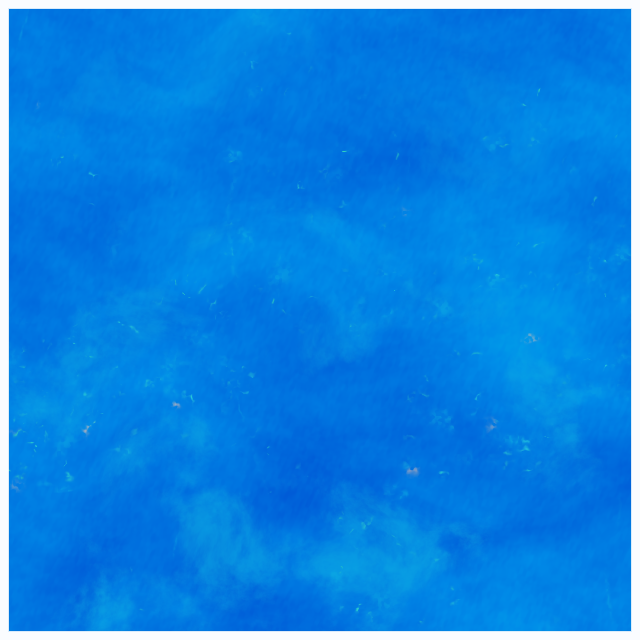
Reproduce this texture procedurally as a WebGL 2 fragment shader.

```glsl
#version 300 es
precision highp float;
// Mottled azure water inside a thin white frame. Layered soft cellular noise
// makes the flattened clouds; jittered grids scatter ragged cyan glints, faint
// threads and a few warm sparks, denser toward the bottom.

#define FRAME_WIDTH 0.0137
#define CLOUD_SCALE vec2(3.0, 5.0)
#define CLOUD_CONTRAST 0.128
#define GLOW_STRENGTH 0.6
#define GLINT_DENSITY 0.34
#define SPARK_DENSITY 0.13
#define GRAIN 0.03
#define BASE_BLUE vec3(0.0, 0.488, 0.888)
#define GLOW_CYAN vec3(0.05, 0.69, 0.89)
#define GLINT_CYAN vec3(0.14, 0.78, 0.88)
#define SPARK_WARM vec3(1.0, 0.77, 0.68)
#define FRAME_WHITE vec3(0.98, 0.99, 1.0)

uniform vec2 u_resolution;
out vec4 fragColor;

vec3 hash3(vec2 p) {
  vec3 q = fract(p.xyx * vec3(0.1031, 0.1030, 0.0973));
  q += dot(q, q.yxz + 33.33);
  return fract((q.xxy + q.yzz) * q.zyx);
}

// Smooth cellular noise: random levels blended around jittered points.
float cellNoise(vec2 p) {
  vec2 cell = floor(p);
  vec2 sum = vec2(0.0);
  for (int j = -1; j <= 1; j++) {
    for (int i = -1; i <= 1; i++) {
      vec2 id = cell + vec2(i, j);
      vec3 h = hash3(id + 71.0);
      vec2 d = id + 0.15 + 0.7 * h.xy - p;
      float weight = exp(-5.0 * dot(d, d));
      sum += weight * vec2(h.z, 1.0);
    }
  }
  return sum.x / sum.y;
}

// Centred sum of octaves, each turned a little to hide the grid.
float clouds(vec2 p) {
  float total = 0.0, amp = 1.0;
  for (int i = 0; i < 6; i++) {
    total += amp * (cellNoise(p) - 0.5);
    p = mat2(0.95, 0.31, -0.31, 0.95) * p * 2.0 + 17.3;
    amp *= 0.62;
  }
  return total;
}

// Scattered bent strokes; size is half length and half width on the canvas.
float strokes(vec2 p, float cells, float density, vec2 size, float angle, float spread) {
  vec2 grid = p * cells;
  float mask = 0.0;
  for (int j = -1; j <= 1; j++) {
    for (int i = -1; i <= 1; i++) {
      vec2 id = floor(grid) + vec2(i, j);
      vec3 place = hash3(id + cells * 3.0);
      vec3 look = hash3(id + cells * 7.0 + 40.0);
      float turn = angle + (look.x - 0.5) * spread;
      vec2 q = (grid - id - 0.2 - 0.6 * place.xy) / cells;
      q = mat2(cos(turn), -sin(turn), sin(turn), cos(turn)) * q;
      q /= size * mix(0.5, 1.4, look.y);
      q.y += (look.z - 0.5) * q.x * q.x;
      float present = smoothstep(0.0, 0.08, density - place.z);
      mask = max(mask, present * mix(0.15, 1.0, look.z * look.z) * exp(-dot(q, q)));
    }
  }
  return mask;
}

void main() {
  vec2 uv = gl_FragCoord.xy / u_resolution;
  float pixel = 1.0 / min(u_resolution.x, u_resolution.y);
  float depth = 1.0 - smoothstep(0.15, 1.0, uv.y);

  // Cloudy body with fine slanted grain
  vec2 warp = 0.07 * vec2(cellNoise(uv * 6.0 + 9.0), cellNoise(uv * 6.0 + 31.0));
  vec2 p = uv + warp;
  float tone = clouds(p * CLOUD_SCALE + 3.0);
  vec2 slanted = mat2(0.92, 0.39, -0.39, 0.92) * uv;
  float fine = cellNoise(slanted * vec2(190.0, 90.0)) - 0.5;
  float lift = tone * CLOUD_CONTRAST + fine * GRAIN;
  vec3 color = BASE_BLUE + lift * vec3(0.0, 1.0, 0.35);
  color.b = min(color.b, 0.91);

  // Soft cyan glows
  float haze = cellNoise(p * vec2(6.0, 8.0) + 52.0) + 0.3 * clouds(p * 16.0);
  float glow = smoothstep(0.66, 1.1, haze) * mix(0.25, 1.0, depth);
  color = mix(color, GLOW_CYAN, glow * GLOW_STRENGTH);

  // Glints in loose clusters, crumpled and broken by noise
  vec2 crumple = vec2(cellNoise(uv * 110.0), cellNoise(uv * 110.0 + 57.0)) - 0.5;
  vec2 bent = uv + 0.014 * crumple;
  float ragged = smoothstep(0.2, 0.75, cellNoise(uv * 200.0 + 5.0));
  float cluster = smoothstep(0.35, 0.75, cellNoise(uv * 8.0 + 12.0));
  float density = GLINT_DENSITY * cluster * mix(0.35, 1.0, depth);
  float soft = strokes(bent, 24.0, density * 1.5, vec2(0.016, 0.009), 0.35, 2.0);
  float sharp = strokes(bent, 46.0, density, vec2(0.0055, 0.0026), 0.25, 2.0);
  color = mix(color, GLOW_CYAN, 0.5 * soft * (0.4 + 0.8 * ragged));
  vec3 glint = mix(GLINT_CYAN, vec3(0.2, 0.83, 0.7), cellNoise(uv * 24.0));
  color = mix(color, glint, clamp(1.1 * sharp * ragged, 0.0, 1.0));

  // Faint upright threads and rare warm sparks
  float thread = strokes(uv + 0.004 * crumple, 9.0, 0.25, vec2(0.035, 0.003), 1.6, 0.7);
  color = mix(color, GLOW_CYAN, 0.3 * thread * (0.3 + ragged));
  float spark = strokes(bent, 10.0, SPARK_DENSITY * (0.4 + depth), vec2(0.007, 0.005), 0.2, 1.5);
  color = mix(color, SPARK_WARM, clamp(1.5 * spark * ragged, 0.0, 1.0));

  // White frame
  vec2 margin = min(uv, 1.0 - uv);
  float edge = min(margin.x, margin.y) - FRAME_WIDTH;
  float inside = smoothstep(-0.5 * pixel, 0.5 * pixel, edge);
  fragColor = vec4(mix(FRAME_WHITE, color, inside), 1.0);
}
```
